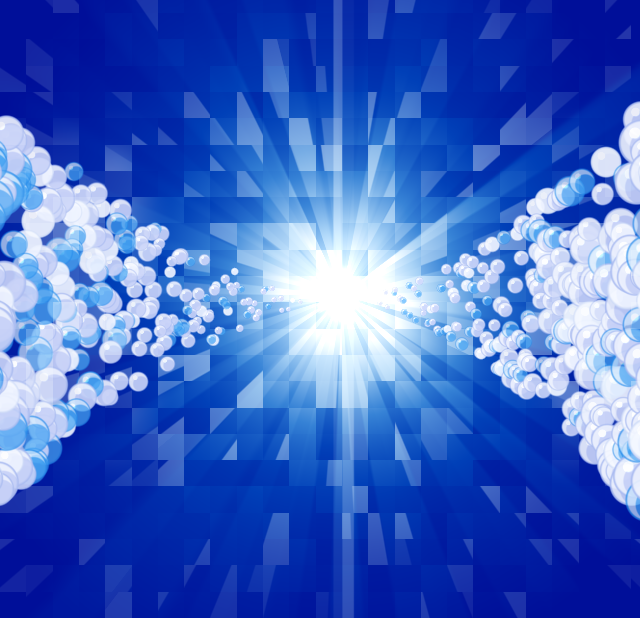
Give the GLSL for this background, as a Shadertoy shader.

```glsl
// Blue tiled starburst with two cones of glossy bubbles converging on a white core.

const float TILE = 0.0411;
const vec2 CORE = vec2(0.534, 0.504);

float hash(vec2 p) {
    p = fract(p * vec2(0.1031, 0.1237));
    p += dot(p, p.yx + 33.33);
    return fract((p.x + p.y) * p.x * 97.3);
}

// Deep blue through sky blue to white
vec3 ramp(float b) {
    vec3 c = mix(vec3(0.0, 0.06, 0.60), vec3(0.0, 0.25, 0.72), clamp(b * 4.0, 0.0, 1.0));
    c = mix(c, vec3(0.20, 0.50, 0.83), clamp(b * 4.0 - 1.0, 0.0, 1.0));
    c = mix(c, vec3(0.62, 0.79, 0.94), clamp(b * 4.0 - 2.0, 0.0, 1.0));
    return mix(c, vec3(1.0), clamp(b * 4.0 - 3.0, 0.0, 1.0));
}

// Angular wedges of random brightness around the core
float wedges(float angle, float count) {
    float k = (angle / 6.2831853 + 0.5) * count;
    float i = floor(k);
    float a = hash(vec2(mod(i, count), count));
    float b = hash(vec2(mod(i + 1.0, count), count));
    return mix(a, b, smoothstep(0.8, 1.0, k - i));
}

// Radial slivers clipped by grid cells
float facets(vec2 p, vec2 size, float seed, float chance, float px) {
    vec2 id = floor(p / size);
    vec2 key = id + seed;
    vec2 jitter = vec2(hash(key + 11.0), hash(key + 23.0));
    vec2 ray = normalize((id + 0.15 + 0.7 * jitter) * size - CORE);
    vec2 d = p - CORE;
    float side = (ray.x * d.y - ray.y * d.x) * (hash(key + 37.0) < 0.5 ? -1.0 : 1.0);
    float lit = step(hash(key + 51.0), chance) * (0.3 + 0.7 * hash(key + 67.0));
    return lit * smoothstep(-px, px, side);
}

// Paint one half's bubbles from the core outward
vec3 bubbles(vec3 col, vec2 p, float px) {
    float side = p.x < CORE.x ? -1.0 : 1.0;
    float reach = side < 0.0 ? CORE.x : 1.0 - CORE.x;
    for (int i = 0; i < 230; i++) {
        vec2 key = vec2(float(i), 40.0 + 19.0 * side);
        float t = (float(i) + hash(key)) / 230.0;
        float s = 0.10 + 0.95 * pow(t, 0.62);
        float size = 0.65 + 0.6 * hash(key + 5.0);
        float r = 0.003 + 0.027 * size * pow(s, 1.7);
        float spread = 0.30 * pow(s, 1.6);
        float v = 2.0 * hash(key + 13.0) - 1.0;
        vec2 center = CORE + vec2(side * s * reach, v * spread - 0.008);
        vec2 d = (p - center) / r;
        float dist = length(d);
        if (dist > 1.1) continue;

        // Pearl, white or clear blue body
        float kind = hash(key + 29.0);
        float pool = exp(-dot(center - vec2(0.12, 0.48), center - vec2(0.12, 0.48)) * 160.0);
        float blue = step(kind, 0.20 + 0.5 * pool);
        vec3 body = mix(vec3(0.78, 0.82, 0.97), vec3(0.93, 0.95, 1.0), step(0.8, kind));
        body = mix(body, vec3(0.27, 0.64, 0.95), blue);

        // Crescent, rim and highlight
        float aa = px / r;
        float bite = length(d - vec2(0.25, -0.22));
        float crescent = smoothstep(0.78 - aa, 0.78 + aa, bite) * smoothstep(0.92 + aa, 0.92 - aa, dist);
        body = mix(body, vec3(0.97, 0.98, 1.0), 0.75 * crescent);
        body -= vec3(0.12, 0.09, 0.03) * smoothstep(0.84, 1.0, dist);
        body += 0.35 * smoothstep(0.28, 0.12, length(d - vec2(-0.3, 0.4)));
        float cover = smoothstep(1.0 + aa, 1.0 - aa, dist);
        col = mix(col, min(body, 1.0), cover * mix(0.92, 0.72, blue));
    }
    return col;
}

void mainImage(out vec4 fragColor, in vec2 fragCoord) {
    vec2 p = fragCoord / iResolution.x;
    float px = 1.0 / iResolution.x;
    vec2 d = p - CORE;
    float r = length(d);
    float angle = atan(d.y, d.x);
    vec2 cell = floor(p / TILE);
    float tone = hash(cell + 3.0);

    // Radial light, tile mosaic and soft rays
    float b = 0.60 * exp(-r * r * 24.0) + 0.36 * max(1.0 - r / 0.65, 0.0);
    float near = smoothstep(0.55, 0.08, r);
    b += (tone - 0.5) * (0.03 + 0.15 * near);
    b += (wedges(angle, 61.0) - 0.5) * (0.04 + 0.13 * near);
    b += (wedges(angle, 23.0) - 0.5) * 0.08;
    b += 0.10 * exp(-dot(d - vec2(0.06, -0.06), d - vec2(0.06, -0.06)) * 120.0);
    vec3 col = ramp(b);

    // Slivers of light
    float sliver = facets(p, vec2(TILE), 7.0, 0.24, px);
    sliver = max(sliver, facets(p, vec2(TILE, 2.0 * TILE), 91.0, 0.12, px));
    col = mix(col, vec3(0.82, 0.91, 0.98), sliver * (0.18 + 0.55 * near));

    // Vertical beams meeting at the core
    float upper = smoothstep(0.007 + px, 0.007 - px, abs(p.x - 0.528));
    float lower = smoothstep(0.009 + px, 0.009 - px, abs(p.x - 0.544));
    float beam = upper * (d.y > 0.0 ? 1.0 : 0.3) + lower * (d.y < 0.0 ? 0.9 : 0.15);
    col = mix(col, vec3(0.88, 0.95, 1.0), beam * (0.18 + 0.6 * exp(-r * 5.0)));

    // Bubble cones with brightened tiles across them
    col = bubbles(col, p, px);
    float outer = smoothstep(0.26, 0.36, abs(d.x)) * smoothstep(0.30, 0.15, abs(d.y));
    col = mix(col, vec3(0.96, 0.98, 1.0), outer * 0.35 * smoothstep(0.6, 1.0, tone));

    // White core with ragged spikes
    float spike = 0.022 + 0.018 * wedges(angle, 17.0);
    col = mix(col, vec3(1.0), smoothstep(spike + 0.012, spike - 0.008, r));
    col += vec3(0.30, 0.26, 0.18) * exp(-r * 16.0);
    fragColor = vec4(clamp(col, 0.0, 1.0), 1.0);
}
```
